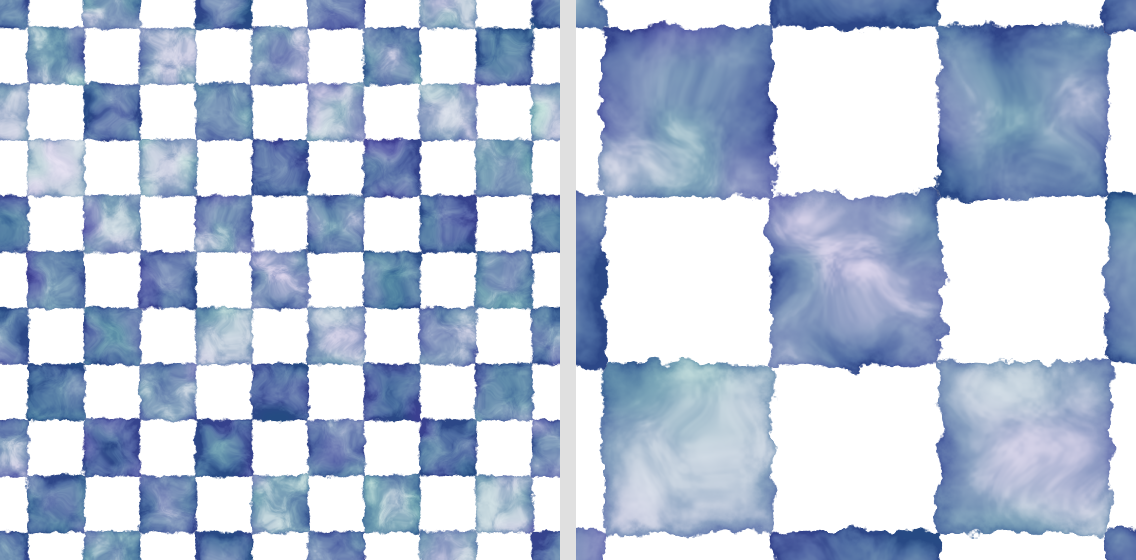
Left: the whole. Right: its middle third, enlarged.
Give the GLSL for this pattern, as a Shadertoy shader.

```glsl
// Watercolour checkerboard: ragged blue painted squares on white paper, tiling seamlessly.

const float CELLS = 10.0; // even, so the checker wraps

// Integer hash of a lattice point and seed, 0..1
float hash(vec2 cell, uint seed) {
    uvec2 q = uvec2(cell);
    uint h = q.x * 1597334673u ^ q.y * 3812015801u ^ (seed + 1u) * 2798796415u;
    h = (h ^ (h >> 16)) * 2146121005u;
    h = (h ^ (h >> 15)) * 2221713035u;
    return float((h ^ (h >> 16)) & 0xffffu) / 65535.0;
}

// Value noise that wraps after `period` lattice steps
float noise(vec2 p, float period, uint seed) {
    vec2 i = floor(p), f = p - i;
    vec2 a = mod(i, period), b = mod(i + 1.0, period);
    f = f * f * f * (f * (f * 6.0 - 15.0) + 10.0);
    return mix(mix(hash(a, seed), hash(vec2(b.x, a.y), seed), f.x),
               mix(hash(vec2(a.x, b.y), seed), hash(b, seed), f.x), f.y);
}

// Layered noise; `freq` is the whole number of lattice steps per square
float fbm(vec2 p, float freq, uint seed) {
    float sum = 0.0, total = 0.0, weight = 1.0;
    for (uint k = 0u; k < 5u; k++) {
        sum += weight * noise(p * freq, CELLS * freq, seed + k);
        total += weight;
        weight *= 0.6;
        freq *= 2.0;
    }
    return sum / total;
}

// Pigment colour from pale wash (0) to full indigo (5)
vec3 pigment(float t) {
    vec3 ramp[6] = vec3[6](vec3(0.89, 0.92, 0.94), vec3(0.77, 0.82, 0.87), vec3(0.53, 0.64, 0.75),
                           vec3(0.41, 0.52, 0.69), vec3(0.31, 0.41, 0.64), vec3(0.19, 0.27, 0.54));
    t = clamp(t, 0.0, 4.999);
    int k = int(t);
    return mix(ramp[k], ramp[k + 1], fract(t));
}

void mainImage(out vec4 fragColor, in vec2 fragCoord) {
    vec2 p = fragCoord / iResolution.xy * CELLS;
    float aa = CELLS / min(iResolution.x, iResolution.y);

    // Ragged outline, blotches, and drift between violet and teal
    vec2 ragged = p + 0.13 * (vec2(fbm(p, 7.0, 10u), fbm(p, 7.0, 20u)) - 0.5);
    vec2 bleed = p + 0.3 * (vec2(noise(p * 3.0, CELLS * 3.0, 30u), noise(p * 3.0, CELLS * 3.0, 31u)) - 0.5);
    float blotch = (fbm(bleed, 2.0, 40u) - 0.5) * 5.0;
    float pooling = noise(p * 4.0, CELLS * 4.0, 50u);
    float drift = noise(bleed * 2.0, CELLS * 2.0, 60u) - 0.5;

    vec3 color = vec3(1.0);
    vec2 nearest = floor(p + 0.5);
    for (int y = -1; y <= 1; y++)
    for (int x = -1; x <= 1; x++) {
        vec2 id = nearest + vec2(x, y);
        if (mod(id.x + id.y, 2.0) > 0.5) continue;

        // Slightly rounded square, a touch wider than its cell
        vec2 q = abs(ragged - id) - 0.48;
        float d = length(max(q, 0.0)) + min(max(q.x, q.y), 0.0) - 0.029;
        float coverage = 1.0 - smoothstep(-aa, aa, d);

        // Wash strength per square, with pigment gathered at the rim
        vec2 cell = mod(id, CELLS);
        float wash = mix(0.3, 3.5, sqrt(hash(cell, 70u)));
        float inside = max(-d, 0.0);
        float rim = (0.6 + 1.4 * pooling) * exp(-inside / 0.12) + 0.7 * exp(-inside / 0.025);
        float spread = mix(0.5, 1.0, smoothstep(0.5, 2.0, wash));
        vec3 paint = pigment(wash + blotch * spread + rim);
        paint += (drift + 0.6 * (hash(cell, 80u) - 0.5)) * vec3(0.08, -0.04, 0.05);

        color = mix(color, color * paint, coverage);
    }
    fragColor = vec4(clamp(color, 0.0, 1.0), 1.0);
}
```
